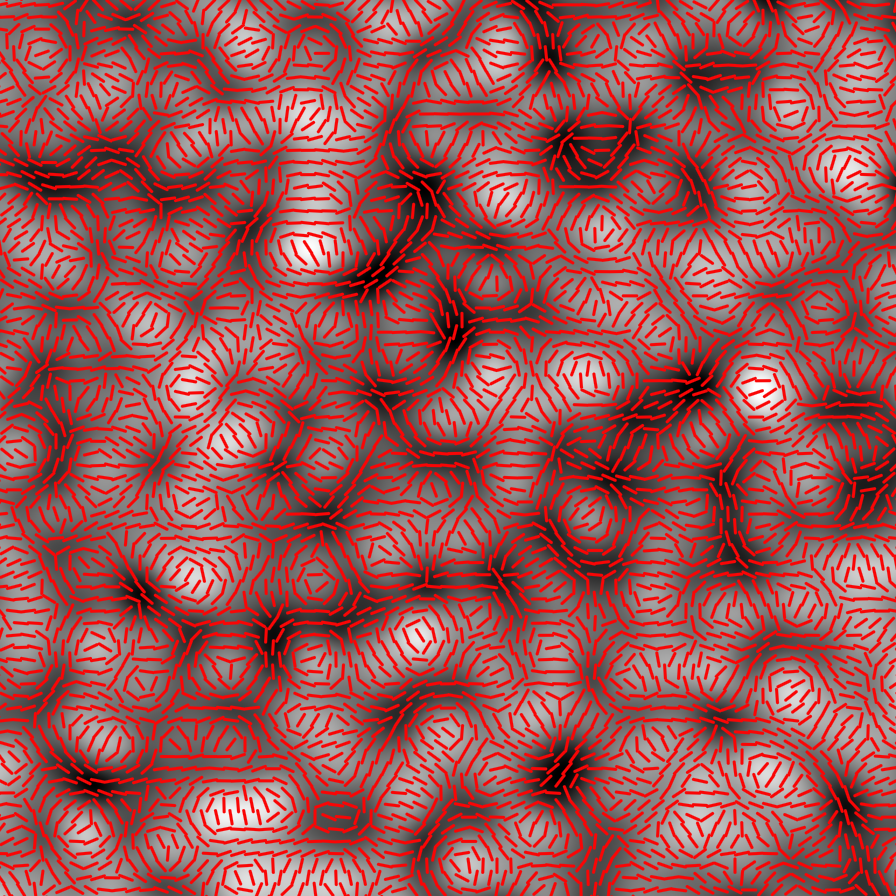
Write a WebGL 1 fragment shader that draws this pattern.

```glsl
precision highp float;
// Red dashes on a staggered grid, turned along the least curvature of a soft grey noise field.

uniform vec2 u_resolution;

const float BUMP_CELLS = 47.0;       // noise bumps across the canvas
const float BUMP_RADIUS = 3.0;       // reach of one bump, in bump cells
const float DASH_COLUMNS = 64.0;     // dashes across the canvas
const float ROW_PITCH = 0.8660254;   // in columns, for a triangular grid
const float DASH_HALF_LENGTH = 0.48; // in columns
const float DASH_HALF_WIDTH = 0.109;
const float HORIZONTAL_BIAS = 0.3;
const float GREY_MEAN = 0.44;
const float GREY_CONTRAST = 0.155;
const vec3 DASH_RED = vec3(0.98, 0.02, 0.02);

vec3 hash3(vec2 cell) {
  vec3 q = fract(cell.xyx * vec3(0.1031, 0.1030, 0.0973));
  q += dot(q, q.yxz + 33.33);
  return fract((q.xxy + q.yzz) * q.zyx);
}

// Sum of random compact bumps (1 - r^2)^4: x = height, yz = anisotropic part
// of the Hessian as a doubled-angle vector (up to a positive factor).
vec3 bumpField(vec2 p) {
  vec2 base = floor(p);
  vec3 sum = vec3(0.0);
  for (int j = -3; j <= 3; j++) {
    for (int i = -3; i <= 3; i++) {
      vec2 cell = base + vec2(float(i), float(j));
      vec3 rnd = hash3(cell + 61.0);
      vec2 d = p - cell - rnd.xy;
      float falloff = max(1.0 - dot(d, d) / (BUMP_RADIUS * BUMP_RADIUS), 0.0);
      float square = falloff * falloff;
      float weight = (2.0 * rnd.z - 1.0) * square;
      sum += weight * vec3(square, d.x * d.x - d.y * d.y, 2.0 * d.x * d.y);
    }
  }
  return sum;
}

// Unit direction in which the field curves upward least.
vec2 leastCurvature(vec2 hessian) {
  float angle = 0.5 * atan(-hessian.y, HORIZONTAL_BIAS - hessian.x);
  return vec2(cos(angle), sin(angle));
}

float segmentDistance(vec2 p, vec2 direction, float halfLength) {
  float along = clamp(dot(p, direction), -halfLength, halfLength);
  return length(p - along * direction);
}

// Distance to the nearest dash, in columns; odd rows are shifted by half a column.
float dashDistance(vec2 uv) {
  vec2 p = uv * DASH_COLUMNS;
  float baseRow = floor(p.y / ROW_PITCH);
  float nearest = 10.0;
  for (int j = -1; j <= 1; j++) {
    float row = baseRow + float(j);
    float shift = 0.5 * mod(row, 2.0);
    float baseColumn = floor(p.x - shift);
    for (int i = -1; i <= 1; i++) {
      float column = baseColumn + float(i);
      vec2 center = vec2(column + shift + 0.5, (row + 0.5) * ROW_PITCH);
      vec3 field = bumpField(center * BUMP_CELLS / DASH_COLUMNS);
      vec2 direction = leastCurvature(field.yz);
      nearest = min(nearest, segmentDistance(p - center, direction, DASH_HALF_LENGTH));
    }
  }
  return nearest;
}

void main() {
  vec2 uv = gl_FragCoord.xy / u_resolution.y;

  // Grey background
  float height = bumpField(uv * BUMP_CELLS).x;
  float grey = clamp(GREY_MEAN + GREY_CONTRAST * height, 0.0, 1.0);

  // Dashes with edges softened over about one pixel
  float edge = 1.15 * DASH_COLUMNS / u_resolution.y;
  float ink = clamp(0.5 - (dashDistance(uv) - DASH_HALF_WIDTH) / edge, 0.0, 1.0);

  gl_FragColor = vec4(mix(vec3(grey), DASH_RED, ink), 1.0);
}
```
